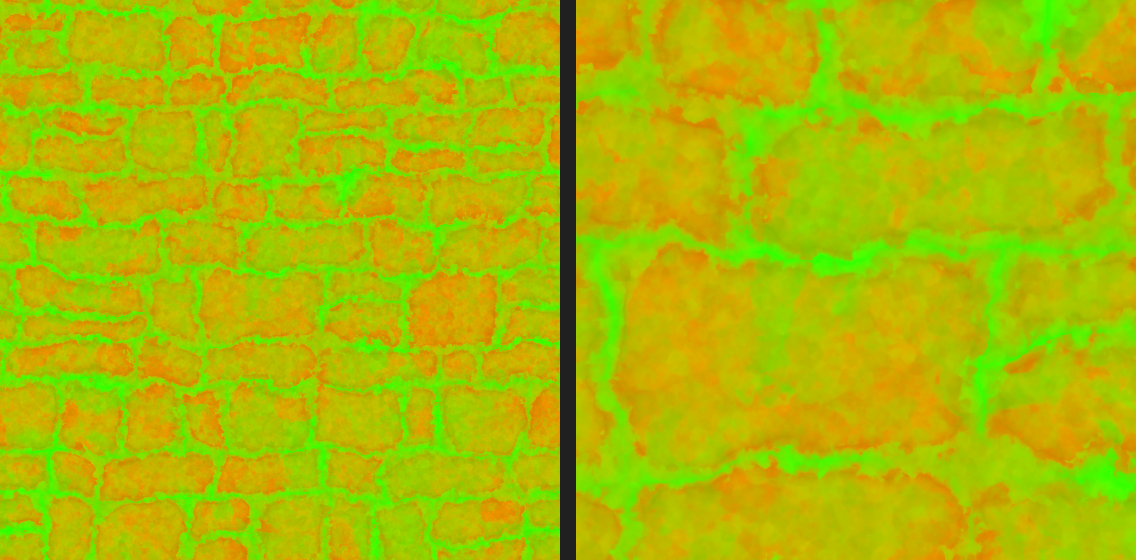
Left: the whole. Right: its middle third, enlarged.
This texture map is drawn by a WebGL 2 fragment shader. Its source:

```glsl
#version 300 es
precision highp float;

#define ROWS 10.0
#define MIN_STONES 6.0
#define JOINT_JITTER 0.66
#define GAP 0.0065
#define WOBBLE 0.042
#define SOFT_EDGE 0.0035
#define WEATHERING 0.53
#define GRAIN 0.34

uniform vec2 u_resolution;
out vec4 fragColor;

vec3 hash3(vec2 p) {
    vec3 q = fract(p.xyx * vec3(0.1031, 0.1030, 0.0973));
    q += dot(q, q.yxz + 33.33);
    return fract((q.xxy + q.yzz) * q.zyx);
}

// Cellular noise that wraps: cell values blended by distance to their points
vec3 cellNoise(vec2 uv, float period) {
    vec2 p = uv * period, base = floor(p);
    vec3 sum = vec3(0.0);
    float total = 0.0;
    for (int y = -1; y <= 1; y++)
    for (int x = -1; x <= 1; x++) {
        vec2 cell = base + vec2(x, y);
        vec3 h = hash3(floor(mod(cell + 0.5, period)) + period * 1.7);
        vec2 toPoint = cell + h.xy - p;
        float weight = exp(-9.0 * dot(toPoint, toPoint));
        sum += weight * fract(h.zxy * 17.0);
        total += weight;
    }
    return sum / total;
}

vec3 layers(vec2 uv, float period, int octaves) {
    vec3 sum = vec3(0.0);
    float amp = 1.0, total = 0.0;
    for (int i = 0; i < octaves; i++) {
        sum += amp * cellNoise(uv, period);
        total += amp;
        amp *= 0.6;
        period *= 2.0;
    }
    return sum / total;
}

// Irregular joints on a line of n wrapping intervals
float joint(float i, float n, float seed) {
    float id = floor(mod(i + 0.5, n));
    return (i + JOINT_JITTER * (hash3(vec2(id, seed)).x - 0.5)) / n;
}

vec2 span(float x, float n, float seed, out float id) {
    float i = floor(x * n);
    i -= step(x, joint(i, n, seed));
    i += step(joint(i + 1.0, n, seed), x);
    id = floor(mod(i + 0.5, n));
    return vec2(joint(i, n, seed), joint(i + 1.0, n, seed));
}

float roundedBox(vec2 p, vec2 halfSize, float radius) {
    vec2 q = abs(p) - halfSize + radius;
    return length(max(q, 0.0)) + min(max(q.x, q.y), 0.0) - radius;
}

// x: distance to the stone, y: distance to the joint, z: stone id
vec3 masonry(vec2 uv) {
    float row, column;
    uv.y = fract(uv.y);
    vec2 ySpan = span(uv.y, ROWS, 5.0, row);
    vec3 rowRandom = hash3(vec2(row, 71.0));
    float count = MIN_STONES + floor(3.0 * rowRandom.x);
    uv.x = fract(uv.x + rowRandom.y);
    vec2 xSpan = span(uv.x, count, row + 20.0, column);

    // Some tall cells hold two thin stones
    float id = column + row * 13.0;
    vec3 h = hash3(vec2(id, 37.0));
    if (h.x < 0.35 && ySpan.y - ySpan.x > 0.09) {
        float middle = mix(ySpan.x, ySpan.y, 0.35 + 0.3 * h.y);
        if (uv.y < middle) ySpan.y = middle;
        else { ySpan.x = middle; id += 200.0; }
    }
    h = hash3(vec2(id, 53.0));
    vec2 low = vec2(xSpan.x, ySpan.x), high = vec2(xSpan.y, ySpan.y);
    vec2 p = uv - 0.5 * (low + high), halfSize = 0.5 * (high - low);
    vec2 border = halfSize - abs(p);
    p += (h.xy - 0.5) * vec2(0.3, 0.16) * p.yx;
    float radius = min(halfSize.x, halfSize.y) * (0.2 + 0.5 * h.z);
    float d = roundedBox(p, halfSize - GAP * (0.7 + 0.6 * h.x), radius);
    return vec3(d, min(border.x, border.y), id);
}

void main() {
    vec2 uv = gl_FragCoord.xy / u_resolution;
    vec2 wobble = layers(uv, 11.0, 4).xy - 0.5;
    vec3 wall = masonry(uv + WOBBLE * wobble);
    vec3 stoneRandom = hash3(vec2(wall.z, 91.0));
    vec3 patches = layers(uv + 0.03 * wobble, 14.0, 5);
    vec3 grain = layers(uv, 90.0, 3) - 0.5;

    // Mortar, deepest along the joints
    float crevice = exp(-wall.y / 0.006) * smoothstep(0.25, 0.6, patches.y);
    float mortar = 0.59 + 0.5 * (patches.x - 0.5) - 0.3 * crevice;

    // Stone face with rust stains, specks and worn, mortared patches
    float rim = exp(-abs(wall.x + 0.004) / 0.005);
    float face = 0.765 + 0.07 * (stoneRandom.x - 0.5) + 0.22 * (patches.x - 0.5);
    float rust = smoothstep(0.53, 0.62, patches.z + 0.14 * (stoneRandom.z - 0.5) + 0.25 * grain.y);
    face += 0.075 * rust + 0.05 * rim;
    float worn = smoothstep(WEATHERING, WEATHERING + 0.09, patches.y + 0.2 * (stoneRandom.y - 0.5));
    face = mix(face, 0.63 + 0.4 * (patches.x - 0.5), 0.8 * worn);
    float cover = 1.0 - smoothstep(-SOFT_EDGE, SOFT_EDGE, wall.x + 0.02 * grain.z);
    float level = mix(mortar, face, cover) + GRAIN * grain.x * mix(0.3, 0.5, cover);

    // Ramp from green through yellow to orange
    level = clamp(level, 0.2, 0.91);
    float green = 1.11 - 0.5 * level - 0.6 * max(level - 0.77, 0.0);
    float shade = 1.0 + 0.12 * grain.z - 0.07 * rim * cover;
    fragColor = vec4(clamp(vec2(level, green) * shade, 0.0, 1.0), 0.0, 1.0);
}
```
